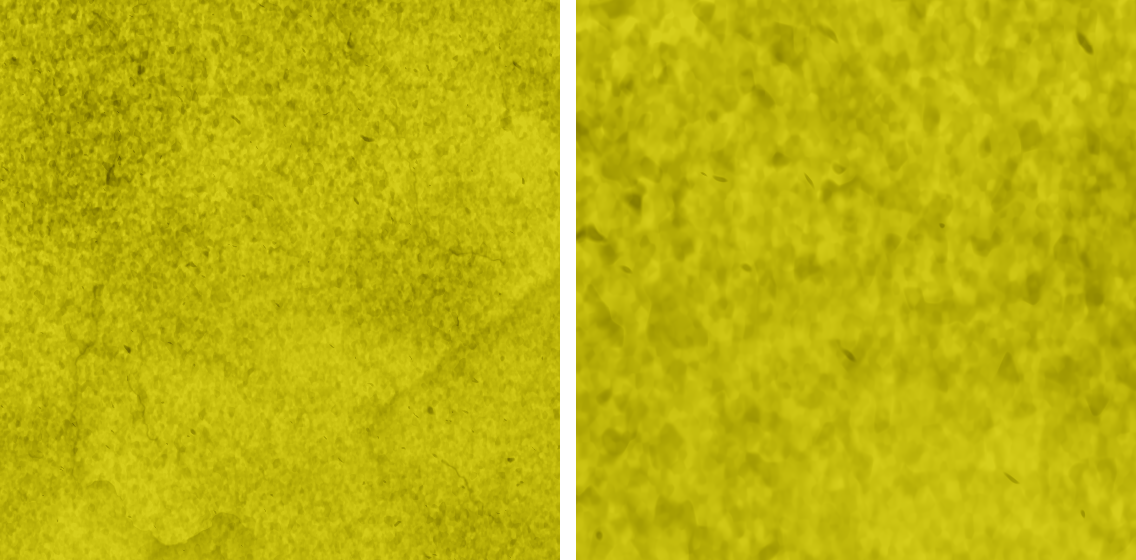
Left, the full canvas; right, a detail of the centre.
This texture is drawn by a Shadertoy shader. Its source:

```glsl
vec2 hash2(vec2 cell) {
    vec3 h = fract(cell.xyx * vec3(0.1031, 0.1030, 0.0973));
    h += dot(h, h.yzx + 33.33);
    return fract((h.xx + h.yz) * h.zy);
}

// Soft cellular noise: random cell values blended by distance
float cellNoise(vec2 p) {
    vec2 cell = floor(p), local = fract(p);
    float total = 0.0, weightSum = 0.0;
    for (int y = -1; y <= 1; y++)
    for (int x = -1; x <= 1; x++) {
        vec2 offset = vec2(x, y);
        vec2 delta = offset + hash2(cell + offset) - local;
        float weight = exp(-5.0 * dot(delta, delta));
        total += weight * hash2(cell + offset + 71.0).x;
        weightSum += weight;
    }
    return total / weightSum;
}

float layeredNoise(vec2 p) {
    float total = 0.0, weight = 0.5;
    for (int i = 0; i < 4; i++) {
        total += weight * cellNoise(p);
        p = mat2(1.6, 1.2, -1.2, 1.6) * p + 17.3;
        weight *= 0.5;
    }
    return total / 0.9375;
}

// Sparse slanted chips, one per chosen cell
float scatteredChips(vec2 p, float chance, float size) {
    vec2 cell = floor(p), local = fract(p);
    float chips = 0.0;
    for (int y = -1; y <= 1; y++)
    for (int x = -1; x <= 1; x++) {
        vec2 offset = vec2(x, y);
        vec2 pick = hash2(cell + offset + 143.0);
        vec2 delta = offset + hash2(cell + offset + 29.0) - local;
        delta = vec2(delta.x - delta.y, (delta.x + delta.y) * 1.9) * 0.7;
        float radius = size * (0.5 + pick.y);
        float chip = 1.0 - smoothstep(0.35, 1.0, length(delta) / radius);
        chips = max(chips, chip * step(pick.x, chance));
    }
    return chips;
}

float bell(float d, float width) {
    return exp(-d * d / (width * width));
}

float segmentDistance(vec2 p, vec2 a, vec2 b) {
    vec2 ab = b - a;
    return length(p - a - ab * clamp(dot(p - a, ab) / dot(ab, ab), 0.0, 1.0));
}

float hairlines(vec2 p) {
    vec4 lines[6] = vec4[6](
        vec4(0.17, 0.97, 0.28, 0.83), vec4(0.70, 0.79, 0.76, 0.57),
        vec4(0.86, 0.94, 0.91, 0.77), vec4(0.23, 0.33, 0.28, 0.19),
        vec4(0.76, 0.57, 0.90, 0.53), vec4(0.80, 0.18, 0.88, 0.07));
    float nearest = 1.0;
    for (int i = 0; i < 6; i++)
        nearest = min(nearest, segmentDistance(p, lines[i].xy, lines[i].zw));
    return bell(nearest, 0.0025);
}

// Long upright crack with a soft shadow around it
float mainCrack(vec2 p) {
    float path = 0.137 + 0.035 * smoothstep(0.32, 0.43, p.y)
               + 0.033 * smoothstep(0.42, 0.75, p.y);
    float extent = smoothstep(0.08, 0.16, p.y) * (1.0 - smoothstep(0.72, 0.88, p.y));
    float d = p.x - path;
    return extent * (0.65 * bell(d, 0.003) + 0.35 * bell(d, 0.014));
}

// Flaked plaster: crisp upper rim, fading downwards
float flakedEdge(vec2 p) {
    float rim = 0.03 + 0.115 * bell(p.x - 0.18, 0.065) + 0.06 * bell(p.x - 0.41, 0.05);
    float depth = rim - p.y;
    float extent = smoothstep(0.14, 0.17, p.x) * (1.0 - smoothstep(0.43, 0.49, p.x));
    return extent * smoothstep(-0.001, 0.004, depth) * exp(-max(depth, 0.0) / 0.06);
}

float diagonalStain(vec2 p) {
    float d = (p.y - 0.27 - 0.77 * (p.x - 0.70)) * 0.79;
    float extent = smoothstep(0.62, 0.72, p.x);
    float below = exp(min(d, 0.0) / 0.03);
    return extent * below * (1.0 - smoothstep(0.008, 0.022, d));
}

vec3 mustard(float tone) {
    float t = clamp((tone - 0.40) / 0.42, 0.0, 1.04);
    return vec3(0.40 + 0.42 * t, 0.37 + 0.42 * t, 0.09 * pow(t, 4.0));
}

void mainImage(out vec4 fragColor, in vec2 fragCoord) {
    vec2 p = fragCoord / iResolution.y;
    vec2 coarseWarp = vec2(cellNoise(p * 24.0), cellNoise(p * 24.0 + 40.0)) - 0.5;
    vec2 fineWarp = vec2(cellNoise(p * 75.0), cellNoise(p * 75.0 + 90.0)) - 0.5;
    vec2 warped = p + 0.020 * coarseWarp + 0.010 * fineWarp;

    // Broad weathering, rougher and darker at the upper left
    float stain = layeredNoise(p * 5.0 + 8.0);
    float leftSide = (1.0 - smoothstep(0.12, 0.50, p.x)) * smoothstep(0.05, 0.45, p.y);
    float upper = smoothstep(0.40, 0.65, p.y) * (1.0 - smoothstep(0.65, 1.0, p.x));
    float roughness = 0.70 + 0.30 * leftSide + 0.25 * upper + 0.7 * (0.5 - stain);

    // Fine, slightly upright grain and dark pits
    vec2 grainScale = vec2(1.2, 0.9);
    float grain = 0.62 * cellNoise(p * grainScale * 115.0)
                + 0.38 * cellNoise(p * grainScale * 215.0 + 31.0);
    float pits = smoothstep(0.62, 0.90, cellNoise(p * grainScale * 85.0 + 57.0));

    float tone = 0.758 + 0.23 * (grain - 0.5) * roughness + 0.20 * (stain - 0.5);
    tone -= 0.08 * pits * roughness + 0.035 * leftSide;
    tone += 0.022 * smoothstep(0.5, 1.1, p.x) * smoothstep(0.2, 0.9, p.y);

    // Cracks, flakes and chips
    float wear = 0.35 + 0.9 * cellNoise(p * 18.0 + 5.0);
    tone -= 0.13 * mainCrack(warped) * wear;
    tone -= 0.10 * hairlines(warped) * wear;
    tone -= 0.12 * flakedEdge(warped) * wear;
    tone -= 0.11 * diagonalStain(warped) * wear;
    tone -= 0.20 * scatteredChips(warped * 13.0, 0.07, 0.15);
    tone -= 0.13 * scatteredChips(warped * 42.0, 0.07, 0.20);

    fragColor = vec4(mustard(tone), 1.0);
}
```
